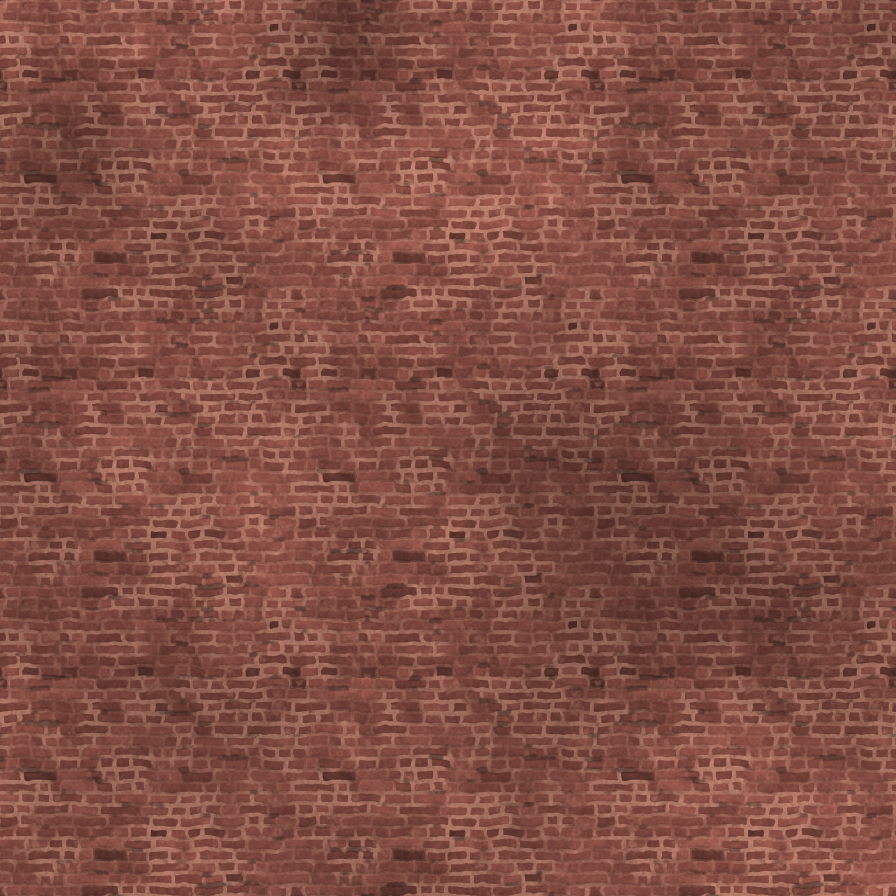
Write a Shadertoy shader that draws this texture.

```glsl
// Weathered red brick wall: a 3 by 3 grid of 26-course tiles under uneven large stains.

float hash(vec2 p) {
    vec3 q = fract(p.xyx * vec3(0.1031, 0.1030, 0.0973));
    q += dot(q, q.yzx + 33.33);
    return fract((q.x + q.y) * q.z);
}

// Value noise whose lattice wraps after the given period.
float noise(vec2 p, float period) {
    vec2 i = floor(p), f = fract(p);
    f = f * f * (3.0 - 2.0 * f);
    vec2 a = mod(i, period), b = mod(i + 1.0, period);
    return mix(mix(hash(a), hash(vec2(b.x, a.y)), f.x),
               mix(hash(vec2(a.x, b.y)), hash(b), f.x), f.y);
}

float fbm(vec2 p, float period) {
    float sum = 0.0, amp = 0.5;
    for (int i = 0; i < 4; i++) {
        sum += amp * noise(p, period);
        p *= 2.0;
        period *= 2.0;
        amp *= 0.5;
    }
    return sum / 0.9375;
}

// Jittered position of the i-th upright joint in a course of n bricks.
float joint(float i, float n, float row) {
    return i + 0.42 * hash(vec2(mod(i, n) + 7.0, row + 31.0));
}

// Broad light and dark staining across the whole wall.
float staining(vec2 uv) {
    float shade = 1.0 + 0.40 * (fbm(uv * 5.0 + 3.0, 64.0) - 0.5);
    vec3 patches[5] = vec3[5](vec3(0.08, 0.84, 0.09), vec3(0.82, 0.31, 0.13),
        vec3(0.65, 0.43, 0.10), vec3(0.22, 0.70, 0.07), vec3(0.36, 0.95, 0.07));
    vec2 drift = 0.12 * (vec2(fbm(uv * 7.0, 64.0), fbm(uv * 7.0 + 19.0, 64.0)) - 0.5);
    for (int i = 0; i < 5; i++) {
        vec2 d = (uv + drift - patches[i].xy) / patches[i].z;
        shade -= 0.15 * exp(-dot(d, d));
    }
    return shade;
}

void mainImage(out vec4 fragColor, in vec2 fragCoord) {
    vec2 uv = fragCoord / iResolution.xy;
    float soft = 78.0 / iResolution.y;

    // One unit is one course; y runs downward and everything wraps at 26.
    vec2 wall = vec2(uv.x, 1.0 - uv.y) * 78.0;
    vec2 q = wall;
    q.y += 0.28 * (noise(wall * 0.5, 13.0) - 0.5) + 0.16 * (noise(wall * 2.0, 52.0) - 0.5);
    q.x += 0.25 * (noise(wall * 2.0 + 11.0, 52.0) - 0.5);

    // Courses: mostly stretchers, with a course of headers every few rows.
    float row = mod(floor(q.y), 26.0);
    bool headers = row == 0.0 || row == 6.0 || row == 14.0 || row == 20.0;
    float n = headers ? 16.0 : 9.0;
    float u = q.x * n / 26.0 + 0.5 * mod(row, 2.0) + 0.3 * hash(vec2(row, 5.0));
    float i = floor(u);
    if (u < joint(i, n, row)) i -= 1.0;
    float left = joint(i, n, row), right = joint(i + 1.0, n, row);
    vec2 id = vec2(mod(i, n), row);

    // Some stretchers are cut into two short bricks.
    if (!headers && hash(id + 53.0) > 0.72) {
        float middle = mix(left, right, 0.5);
        if (u < middle) {
            right = middle;
        } else {
            left = middle;
            id.x += 40.0;
        }
    }

    // Distance to the brick outline, with rounded corners.
    float fy = fract(q.y);
    vec2 edge = vec2(min(u - left, right - u) * 26.0 / n, min(fy, 1.0 - fy));
    vec2 corner = max(0.28 - edge, 0.0);
    float d = 0.28 - length(corner);

    // Brick faces: individual tone, mottling, fine grain and a few burnt ones.
    float mottle = fbm(wall, 26.0);
    float grain = noise(wall * 5.0, 130.0);
    float tone = 0.7 * hash(id + 17.0) + 0.9 * (mottle - 0.5) + 0.15;
    vec3 color = mix(vec3(0.41, 0.225, 0.195), vec3(0.565, 0.325, 0.28), tone);
    color *= 0.93 + 0.14 * grain;
    if (hash(id + 83.0) > 0.95) color *= 0.78;
    color *= 1.0 - 0.12 * smoothstep(0.65, 0.9, fy);

    // Patchy mortar, plus pale smears on the faces.
    float patchy = fbm(wall * 0.5 + 5.0, 13.0);
    float width = 0.08 + 0.10 * patchy;
    float mortar = 1.0 - smoothstep(width - 0.5 * soft, width + 0.5 * soft + 0.05, d);
    mortar *= 0.25 + 0.95 * smoothstep(0.25, 0.75, patchy);
    float smear = 0.45 * smoothstep(0.62, 0.82, fbm(wall * 1.0 + 9.0, 26.0));
    vec3 lime = vec3(0.66, 0.45, 0.385) * (0.92 + 0.16 * grain);
    color = mix(color, lime, clamp(max(mortar, smear), 0.0, 1.0));

    // Dark crevices where the mortar has fallen out.
    float hole = smoothstep(0.68, 0.80, noise(wall * vec2(0.5, 1.0) + 3.0, 26.0) * 0.6 + 0.4 * mottle);
    color *= 1.0 - 0.35 * hole * (1.0 - smoothstep(0.1, 0.4, edge.y));

    fragColor = vec4(color * staining(uv), 1.0);
}
```
